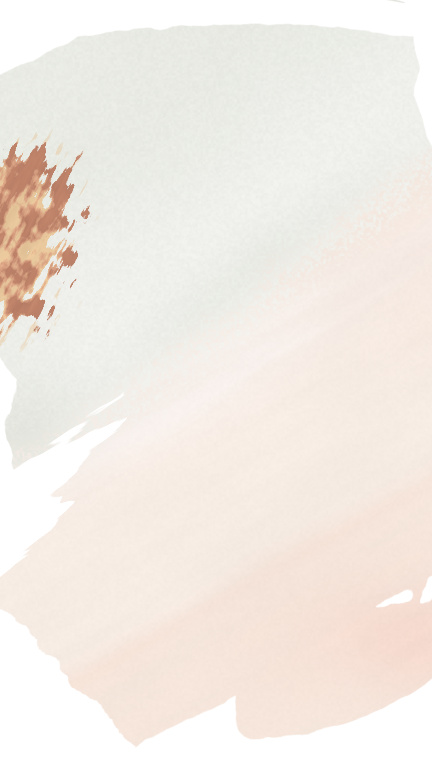
Reproduce this background procedurally as a WebGL 2 fragment shader.

```glsl
#version 300 es
precision highp float;
// Sage and blush watercolour washes on white paper, with a rust dry-brush splash.
uniform vec2 u_resolution;
out vec4 outColor;

// Palette
const vec3 PAPER = vec3(1.0);
const vec3 SAGE = vec3(0.908, 0.916, 0.890);
const vec3 SAGE_PALE = vec3(0.942, 0.944, 0.928);
const vec3 SAGE_DEEP = vec3(0.876, 0.886, 0.852);
const vec3 BLUSH = vec3(0.968, 0.926, 0.894);
const vec3 BLUSH_PALE = vec3(0.966, 0.938, 0.924);
const vec3 PEACH = vec3(0.963, 0.895, 0.852);
const vec3 CORAL = vec3(0.963, 0.840, 0.795);
const vec3 RUST = vec3(0.71, 0.46, 0.36);
const vec3 CLAY = vec3(0.84, 0.61, 0.48);
const vec3 STRAW = vec3(0.91, 0.77, 0.59);

// Layout, with the canvas width as one unit
const vec2 BRUSH = vec2(0.860, 0.510);
const vec2 SPLASH_DIR = vec2(0.470, 0.883);
const vec2 SPLASH_POS = vec2(0.0, 1.225);
const vec2 SPLASH_SIZE = vec2(0.168, 0.212);
const float GRAIN_SCALE = 165.0;
const float SAGE_GRAIN = 0.033;
const float BLUSH_GRAIN = 0.018;

float hash(vec2 p) {
  vec3 q = fract(p.xyx * vec3(0.1031, 0.1030, 0.0973));
  q += dot(q, q.yzx + 33.33);
  return fract((q.x + q.y) * q.z);
}

float noise(vec2 p) {
  vec2 i = floor(p), f = fract(p);
  f = f * f * (3.0 - 2.0 * f);
  return mix(mix(hash(i), hash(i + vec2(1, 0)), f.x),
             mix(hash(i + vec2(0, 1)), hash(i + vec2(1, 1)), f.x), f.y);
}

float fbm(vec2 p) {
  float sum = 0.0, amp = 0.533;
  for (int i = 0; i < 4; i++) {
    sum += amp * noise(p);
    p = p * 2.03 + 17.7;
    amp *= 0.5;
  }
  return sum;
}

// Coordinates along and across a stroke direction
vec2 along(vec2 p, vec2 d) { return vec2(dot(p, d), dot(p, vec2(-d.y, d.x))); }

float bell(float x, float w) { return exp(-x * x / (w * w)); }

// Antialiased coverage; positive distance lies inside
float cover(float d) {
  float px = 1.0 / u_resolution.x;
  return smoothstep(-px, px, d);
}

// Capsule whose radius grows from ra to rb; positive inside
float taper(vec2 p, vec2 a, vec2 b, float ra, float rb) {
  float h = clamp(dot(p - a, b - a) / dot(b - a, b - a), 0.0, 1.0);
  return mix(ra, rb, h) - length(p - mix(a, b, h));
}

float sageShape(vec2 p, float rough, float streak) {
  float top = min(min(1.604 + 0.465 * p.x, 1.674 + 0.11 * p.x), 1.72 - 0.12 * max(p.x - 0.72, 0.0));
  top += 0.008 * bell(p.x - 0.18, 0.015) - 0.010 * bell(p.x - 0.375, 0.02);
  float right = 0.955 + 0.37 * max(1.558 - p.y, 0.0) + 0.016 * bell(p.y - 1.62, 0.035);
  float left = min(0.035, (0.944 - p.y) * 0.76) - 0.025 * bell(p.y - 0.79, 0.05);
  float bottom = 0.690 + 0.53 * p.x + 0.13 * (streak - 0.5);
  float d = min(top - p.y + 0.012 * rough, right - p.x + 0.010 * rough);
  return min(d, min(p.x - left + 0.02 * rough, (p.y - bottom) * 0.88));
}

float blushShape(vec2 p, float rough, float streak) {
  float ragged = 0.12 * (streak - 0.5) + 0.012 * rough;
  float upper = 0.415 + 1.2 * p.x + 0.06 * smoothstep(0.59, 0.64, p.y) - p.y;
  upper += 0.06 * smoothstep(0.27, 0.32, p.x);
  float lower = p.y - 0.385 + 1.09 * p.x;
  float d = min(upper * 0.64 + ragged, lower * 0.68 + 0.3 * ragged);
  d = min(d, 0.74 + 0.70 * p.x - p.y);
  float hem = (p.y - 0.049 - 0.493 * (p.x - 0.308)) * 0.9;
  float reach = max(p.x - 0.6, 0.0);
  vec2 lobe = vec2(p.x - 0.545, p.y - 0.07 - 0.84 * reach * reach);
  float corner = 0.045 - length(max(0.045 - lobe, 0.0));
  d = min(d, max(hem, corner) + 0.012 * rough);
  // Dry gaps near the right side
  float gap = max(taper(p, vec2(0.872, 0.374), vec2(0.942, 0.397), 0.002, 0.014),
                  taper(p, vec2(0.975, 0.384), vec2(1.010, 0.425), 0.006, 0.024));
  return min(d, -gap - 0.02 * rough);
}

vec3 sageColor(vec2 p, float cloud) {
  float diag = p.y - 0.70 * p.x;
  vec3 c = mix(SAGE_PALE, SAGE, smoothstep(0.85, 1.32, diag + 0.3 * cloud));
  c = mix(c, SAGE, 0.8 * bell(diag - 0.74, 0.08) * bell(p.x - 0.58, 0.28));
  return mix(c, SAGE_DEEP, 0.75 * bell(length(p - vec2(0.06, 0.76)), 0.16));
}

vec3 blushColor(vec2 p, float cloud, float streak) {
  float diag = p.y - 0.56 * p.x;
  float pale = bell(diag - 0.64 + 0.1 * cloud, 0.09) * (0.3 + 0.9 * streak);
  vec3 c = mix(BLUSH, BLUSH_PALE, pale);
  c = mix(c, PEACH, 0.35 * bell(length(p - vec2(0.95, 1.25)), 0.3));
  float band = smoothstep(0.05, -0.03, diag - 0.12 + 0.06 * cloud);
  c = mix(c, PEACH, band * (0.5 + 0.6 * streak));
  float pool = bell(length((p - vec2(0.98, 0.30)) * vec2(0.6, 1.3)), 0.16);
  c = mix(c, CORAL, 0.75 * pool + 0.12 * bell(diag - 0.10, 0.02));
  return c + 0.02 * (streak - 0.5);
}

// Layers the rust splash as slanted dry-brush strokes
vec3 paintSplash(vec3 base, vec2 p) {
  vec2 s = p - SPLASH_POS, t = along(s, SPLASH_DIR);
  float bristle = fbm(t * vec2(20.0, 85.0) + 40.0);
  float blot = fbm(s * vec2(30.0, 25.0) + 9.0);
  float r = length(vec2(s.x - 0.10 * s.y, s.y) / SPLASH_SIZE);
  float body = (0.92 - r + 1.0 * (bristle - 0.5) + 0.8 * (blot - 0.5)) * 0.06;
  float tails = (bristle - 0.60 - 0.6 * max(r - 1.10, 0.0)) * 0.05;
  base = mix(base, STRAW, 0.5 * cover(tails) * smoothstep(1.50, 1.1, r));
  float tone = blot + 0.7 * (bristle - 0.5) + 0.06 * (r - 0.6);
  vec3 ink = mix(STRAW, CLAY, smoothstep(0.36, 0.53, tone));
  ink = mix(ink, RUST, smoothstep(0.50, 0.66, tone));
  ink += 0.12 * (bristle - 0.5);
  return mix(base, ink, 0.92 * cover(body));
}

void main() {
  vec2 p = gl_FragCoord.xy / u_resolution.x;
  vec2 q = along(p, BRUSH);
  float rough = fbm(p * 24.0) - 0.5;
  float cloud = fbm(p * 5.0 + 3.0) - 0.5;
  float streak = fbm(q * vec2(3.0, 28.0) + 5.0);
  float grain = 0.6 * noise(p * GRAIN_SCALE) + 0.4 * noise(p * GRAIN_SCALE * 1.7) - 0.5;

  // Soft seam where the two washes bleed together
  float seam = p.y - 0.64 - 0.70 * p.x + 0.13 * cloud;
  float sageMix = smoothstep(-0.07, 0.10, seam + 0.25 * grain * bell(seam, 0.08));
  vec3 wash = mix(blushColor(p, cloud, streak), sageColor(p, cloud), sageMix);
  wash += 0.016 * cloud + grain * mix(BLUSH_GRAIN, SAGE_GRAIN, sageMix);
  float shape = max(sageShape(p, rough, streak), blushShape(p, rough, streak));
  vec3 color = mix(PAPER, wash, cover(shape));

  // Faint slip of wash at the top edge
  color = mix(color, SAGE_DEEP, cover(taper(p, vec2(0.89, 1.782), vec2(0.935, 1.772), 0.003, 0.001)));
  outColor = vec4(clamp(paintSplash(color, p), 0.0, 1.0), 1.0);
}
```
